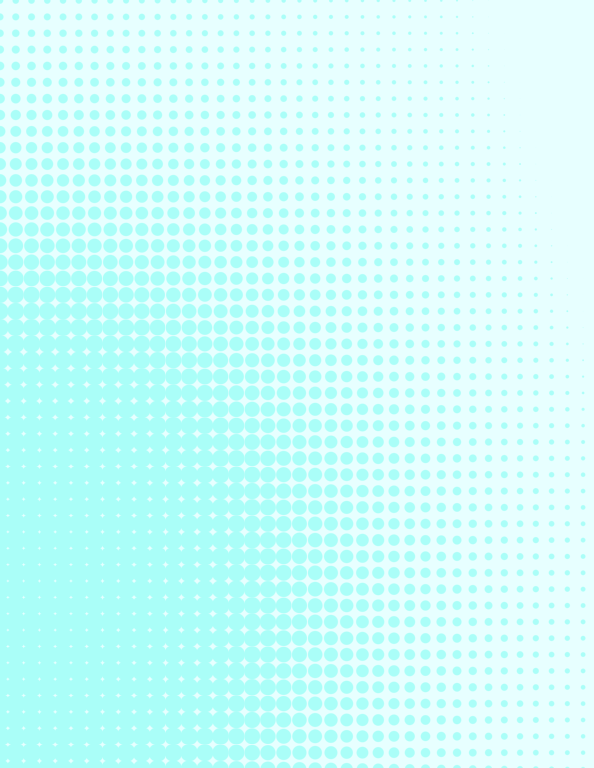
A WebGL 1 fragment shader for this background:

```glsl
precision highp float;

uniform vec2 u_resolution;

const vec3 PALE_ICE = vec3(0.905, 1.0, 1.0);
const vec3 AQUA = vec3(0.665, 0.995, 0.972);
const vec2 CELL = vec2(0.02052, 0.02129);
const float PITCH = 0.0208;

// Dot radius from the distance to the dense area at the lower left
float dotRadius(vec2 center, vec2 focus) {
  float reach = length((center - focus) * vec2(1.0, 0.88));
  float radius = 0.656 * PITCH * exp(-2.8 * pow(reach, 2.3));
  // Dots vanish along a steep slanted line at the upper right
  float fadeLine = 0.658 + 0.3 * (1.0 - center.y);
  return radius * smoothstep(0.0, 0.09, fadeLine - center.x);
}

// Antialiased disc; discs thinner than a pixel grow fainter
float disc(vec2 offset, float radius, float pixel) {
  float edge = 0.8 * pixel;
  float coverage = 1.0 - smoothstep(radius - edge, radius + edge, length(offset));
  return coverage * clamp(radius / edge, 0.0, 1.0);
}

// Halftone grid anchored at the upper left corner
float halftone(vec2 point, vec2 anchor, vec2 focus, float pixel) {
  vec2 center = anchor + floor((point - anchor) / CELL + 0.5) * CELL;
  return disc(point - center, dotRadius(center, focus), pixel);
}

void main() {
  float pixel = 1.0 / u_resolution.y;
  vec2 point = gl_FragCoord.xy * pixel;
  float ink = halftone(point, vec2(0.0, 0.9993), vec2(0.0, 0.22), pixel);
  gl_FragColor = vec4(mix(PALE_ICE, AQUA, ink), 1.0);
}
```
